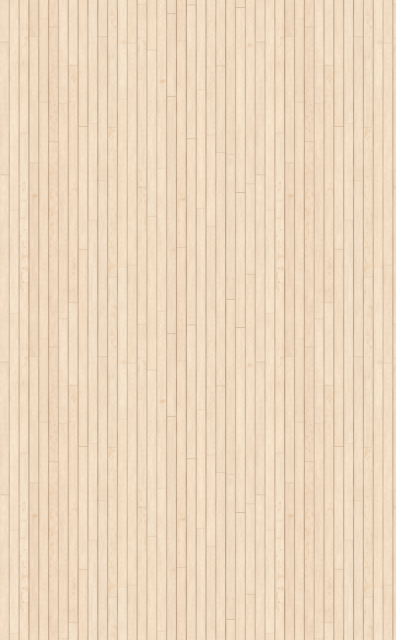
Give the GLSL for this texture, as a WebGL 2 fragment shader.

```glsl
#version 300 es
precision highp float;
// Narrow pale maple strips with thin seams, staggered end joints, grain and small knots.
uniform vec2 u_resolution;
out vec4 fragColor;

const float STRIP_WIDTH = 0.01537;  // in canvas heights, about 40 strips across
const float STRIPS_PER_TILE = 26.0;
const float TILE_HEIGHT = 0.5;
const vec3 PALE = vec3(0.966, 0.896, 0.806);
const vec3 TAN = vec3(0.912, 0.822, 0.722);
const vec3 SEAM = vec3(0.745, 0.635, 0.53);
const vec3 AMBER = vec3(0.88, 0.71, 0.53);

float hash(vec2 p) {
    return fract(sin(dot(p, vec2(127.1, 311.7))) * 43758.5453);
}

// Value noise that wraps vertically after a whole number of cells.
float wrapNoise(vec2 p, float period) {
    vec2 cell = floor(p);
    vec2 f = fract(p);
    f = f * f * (3.0 - 2.0 * f);
    float y0 = mod(cell.y, period);
    float y1 = mod(cell.y + 1.0, period);
    float low = mix(hash(vec2(cell.x, y0)), hash(vec2(cell.x + 1.0, y0)), f.x);
    float high = mix(hash(vec2(cell.x, y1)), hash(vec2(cell.x + 1.0, y1)), f.x);
    return mix(low, high, f.y);
}

// Fraction of a pixel covered by a line whose centre lies at distance d.
float lineCoverage(float d, float width, float pixel) {
    float overlap = min(d + 0.5 * pixel, 0.5 * width) - max(d - 0.5 * pixel, -0.5 * width);
    return clamp(overlap / pixel, 0.0, 1.0);
}

// Broad mottling, long streaks and short fibres, centred on zero.
float woodGrain(vec2 p, float seed) {
    float x = p.x + seed * 13.0;
    float broad = wrapNoise(vec2(x * 1.2, p.y * 9.0), 9.0) - 0.5;
    float streak = wrapNoise(vec2(x * 5.0 + 40.0, p.y * 24.0), 24.0) - 0.5;
    float fibre = wrapNoise(vec2(x * 8.0 + 90.0, p.y * 120.0), 120.0) - 0.5;
    return 0.26 * broad + 0.38 * streak + 0.4 * fibre;
}

// Small amber flecks that follow the grain.
float flecks(vec2 p, float seed) {
    float n = wrapNoise(vec2(p.x * 5.0 + seed * 7.0, p.y * 110.0), 110.0);
    float patches = wrapNoise(vec2(seed * 3.0, p.y * 7.0), 7.0);
    return smoothstep(0.58, 0.92, n) * smoothstep(0.4, 0.8, patches);
}

// A soft oval with a darker core, at a random height on the strip.
float knot(vec2 p, float seed) {
    float dy = fract(p.y - hash(vec2(seed, 5.3)) + 0.5) - 0.5;
    vec2 offset = vec2(p.x - mix(0.3, 0.8, hash(vec2(seed, 8.1))), dy * 55.0);
    float wobble = 0.3 * wrapNoise(p * vec2(5.0, 120.0) + vec2(seed, 0.0), 120.0);
    float r = length(offset) + wobble;
    return 0.65 * smoothstep(0.65, 0.15, r) + 0.35 * smoothstep(0.3, 0.05, r);
}

void main() {
    vec2 uv = gl_FragCoord.xy / u_resolution.y;
    float pixel = 1.0 / u_resolution.y;

    // Strip index and position inside the repeating tile.
    float across = uv.x / STRIP_WIDTH + 0.06;
    float strip = mod(floor(across), STRIPS_PER_TILE);
    vec2 p = vec2(fract(across), fract(uv.y / TILE_HEIGHT));

    // Each strip is cut into two boards.
    float along = fract(p.y - hash(vec2(strip, 1.7)));
    float cut = mix(0.25, 0.75, hash(vec2(strip, 2.9)));
    float board = step(cut, along);
    float boardSeed = strip * 2.0 + board;

    // Board tone blends the strip's own tone with a smaller change per board.
    float stripTone = hash(vec2(strip, 3.6));
    float boardTone = hash(vec2(boardSeed, 4.4));
    float tone = 0.13 + 0.32 * stripTone + 0.26 * boardTone;
    tone += woodGrain(p, boardSeed);
    vec3 color = mix(PALE, TAN, clamp(tone, -0.1, 1.2));
    float warmth = hash(vec2(boardSeed, 6.6));
    color *= mix(vec3(1.0), vec3(1.002, 0.993, 0.982), warmth);

    // Marks appear on only some strips.
    float fleckStrength = 0.3 * smoothstep(0.4, 0.9, hash(vec2(strip, 9.2)));
    float knotStrength = 0.55 * step(0.8, hash(vec2(strip, 12.5)));
    color = mix(color, AMBER, fleckStrength * flecks(p, strip));
    color = mix(color, AMBER, knotStrength * knot(p, strip));

    // End joints between boards, most of them faint.
    float endDistance = min(min(along, 1.0 - along), abs(along - cut)) * TILE_HEIGHT;
    float jointFade = hash(vec2(boardSeed, 14.1));
    float jointStrength = mix(0.12, 0.6, jointFade * jointFade);
    color = mix(color, SEAM, jointStrength * lineCoverage(endDistance, 0.0014, pixel));

    // Long seams, each with its own depth and a soft shadow.
    float edge = mod(floor(across + 0.5), STRIPS_PER_TILE);
    float edgeDistance = min(p.x, 1.0 - p.x) * STRIP_WIDTH;
    float wear = wrapNoise(vec2(edge + 200.0, p.y * 30.0), 30.0);
    float depth = mix(0.6, 1.0, hash(vec2(edge, 17.3))) * mix(0.8, 1.1, wear);
    float shadow = 0.16 * exp(-edgeDistance / 0.0014);
    float seam = lineCoverage(edgeDistance, 0.0019, pixel);
    color = mix(color, SEAM, clamp(depth * max(seam, shadow), 0.0, 1.0));

    fragColor = vec4(color, 1.0);
}
```
